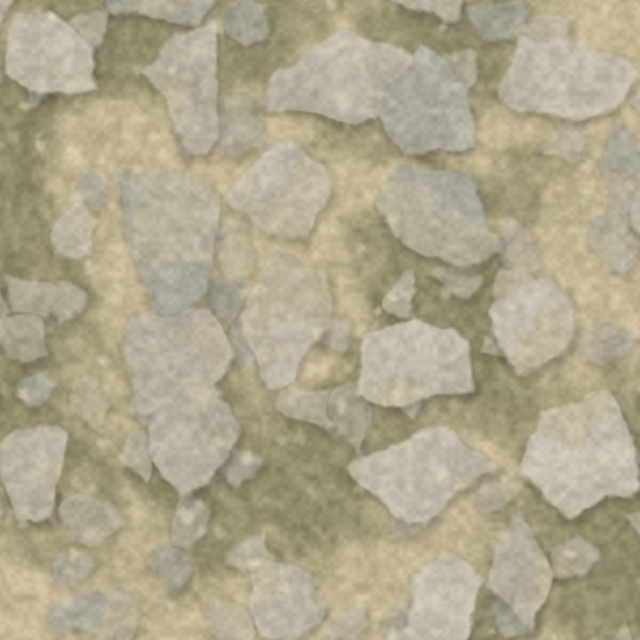
Give the GLSL for this texture, as a WebGL 1 fragment shader.

```glsl
precision highp float;
// Weathered rubble ground: angular pale grey stones pressed into sand and olive silt.
// Stones are jittered random polygons on two grids with noise-warped outlines,
// laid over a patchy noise ground, with soft shadows, grit and fine mottling.

#define BIG_STONES 5.2
#define SMALL_STONES 12.0
#define GRIT 40.0
#define BIG_SHARE 0.84
#define SMALL_SHARE 0.42
#define GRIT_SHARE 0.20
#define EDGE_SOFTNESS 0.005
#define OUTLINE_WARP 0.034
#define SHADOW_DEPTH 0.17
#define MOTTLE 0.15

uniform vec2 u_resolution;

const vec3 SAND = vec3(0.765, 0.715, 0.585);
const vec3 SILT = vec3(0.575, 0.555, 0.430);
const vec3 STONE_WARM = vec3(0.735, 0.705, 0.635);
const vec3 STONE_COOL = vec3(0.665, 0.660, 0.615);
const vec3 STONE_PALE = vec3(0.770, 0.745, 0.680);
const vec3 GRIT_PALE = vec3(0.850, 0.815, 0.710);

float hash(vec2 p) {
  vec3 q = fract(vec3(p.xyx) * 0.1031);
  q += dot(q, q.yzx + 33.33);
  return fract((q.x + q.y) * q.z);
}

float noise(vec2 p) {
  vec2 cell = floor(p), f = fract(p);
  f = f * f * (3.0 - 2.0 * f);
  return mix(mix(hash(cell), hash(cell + vec2(1.0, 0.0)), f.x),
             mix(hash(cell + vec2(0.0, 1.0)), hash(cell + 1.0), f.x), f.y);
}

float fbm(vec2 p) {
  float sum = 0.0, weight = 0.5;
  for (int i = 0; i < 4; i++) {
    sum += weight * noise(p);
    p = mat2(1.6, 1.2, -1.2, 1.6) * p + 17.3;
    weight *= 0.5;
  }
  return sum / 0.9375;
}

// Signed distance to an irregular, slightly rounded polygon.
float polygon(vec2 q, vec2 id, float radius) {
  float turn = 6.2832 * hash(id + 5.7);
  float sharp = -1.0, rounded = 0.0;
  for (int k = 0; k < 6; k++) {
    float side = float(k);
    float angle = turn + (side + 0.8 * hash(id + side * 3.1 + 11.0)) * 1.0472;
    float reach = radius * (0.72 + 0.55 * hash(id + side * 7.3 + 29.0));
    float d = dot(q, vec2(cos(angle), sin(angle))) - reach;
    sharp = max(sharp, d);
    rounded += exp(24.0 * min(d, 1.0));
  }
  return mix(sharp, log(rounded) / 24.0, 0.5);
}

// Nearest stone of a grid: x = distance in canvas units, y = its random tone.
vec2 stones(vec2 p, float count, float share, float seed) {
  vec2 g = p * count, base = floor(g), best = vec2(1.0, 0.0);
  for (int y = -1; y <= 1; y++) {
    for (int x = -1; x <= 1; x++) {
      vec2 cell = base + vec2(float(x), float(y)), id = cell + seed;
      if (hash(id + 1.3) > share) continue;
      vec2 center = cell + 0.5 + 0.55 * (vec2(hash(id + 2.9), hash(id + 8.1)) - 0.5);
      float stretch = mix(0.82, 1.22, hash(id + 41.0));
      float radius = mix(0.29, 0.47, hash(id + 53.0));
      float d = polygon((g - center) * vec2(stretch, 1.0 / stretch), id, radius) / count;
      if (d < best.x) best = vec2(d, hash(id + 67.0));
    }
  }
  return best;
}

float cover(float d) {
  return 1.0 - smoothstep(-EDGE_SOFTNESS, EDGE_SOFTNESS, d);
}

// Lays one grid of stones, with shadow below and a worn, lit rim.
vec3 layStones(vec3 color, vec2 p, float count, float share, float seed, float strength) {
  vec2 stone = stones(p, count, share, seed);
  float shifted = stones(p + vec2(-0.003, 0.009), count, share, seed).x;
  float shadow = 1.0 - smoothstep(-0.006, 0.016, shifted);
  color *= 1.0 - SHADOW_DEPTH * strength * shadow;
  vec3 face = mix(STONE_COOL, STONE_WARM, smoothstep(0.05, 0.45, stone.y));
  face = mix(face, STONE_PALE, 0.8 * smoothstep(0.55, 1.0, stone.y));
  face += 0.13 * (fbm(p * 15.0 + seed) - 0.5);
  face += 0.035 * smoothstep(0.0, 0.022, shifted - stone.x - 0.002);
  float dust = smoothstep(0.53, 0.74, fbm(p * 8.0 + seed + 31.0));
  face = mix(face, SAND, 0.55 * dust);
  return mix(color, face, cover(stone.x) * strength);
}

void main() {
  vec2 p = gl_FragCoord.xy / min(u_resolution.x, u_resolution.y);
  vec2 warp = vec2(fbm(p * 19.0 + 3.0), fbm(p * 19.0 + 71.0)) - 0.5;
  vec2 bent = p + OUTLINE_WARP * warp;

  // Patchy ground of sand and silt.
  float patches = fbm(p * 4.2 + 12.0) + 0.22 * (fbm(p * 24.0) - 0.5);
  vec3 color = mix(SILT, SAND, smoothstep(0.36, 0.62, patches));
  color += 0.10 * (fbm(p * 34.0 + 9.0) - 0.5);

  // Half-buried small stones, then the large ones.
  color = layStones(color, bent, SMALL_STONES, SMALL_SHARE, 130.0, 0.72);
  color = layStones(color, bent, BIG_STONES, BIG_SHARE, 210.0, 0.95);

  // Scattered pale grit and fine mottling.
  vec2 grit = stones(p + 0.3 * OUTLINE_WARP * warp, GRIT, GRIT_SHARE, 370.0);
  color = mix(color, GRIT_PALE, 0.6 * grit.y * grit.y * cover(grit.x + 0.002));
  float mottle = 0.6 * noise(p * 75.0) + 0.4 * noise(p * 150.0 + 40.0) - 0.5;
  color += MOTTLE * mottle * vec3(1.0, 0.98, 0.94);

  gl_FragColor = vec4(clamp(color, 0.0, 1.0), 1.0);
}
```
